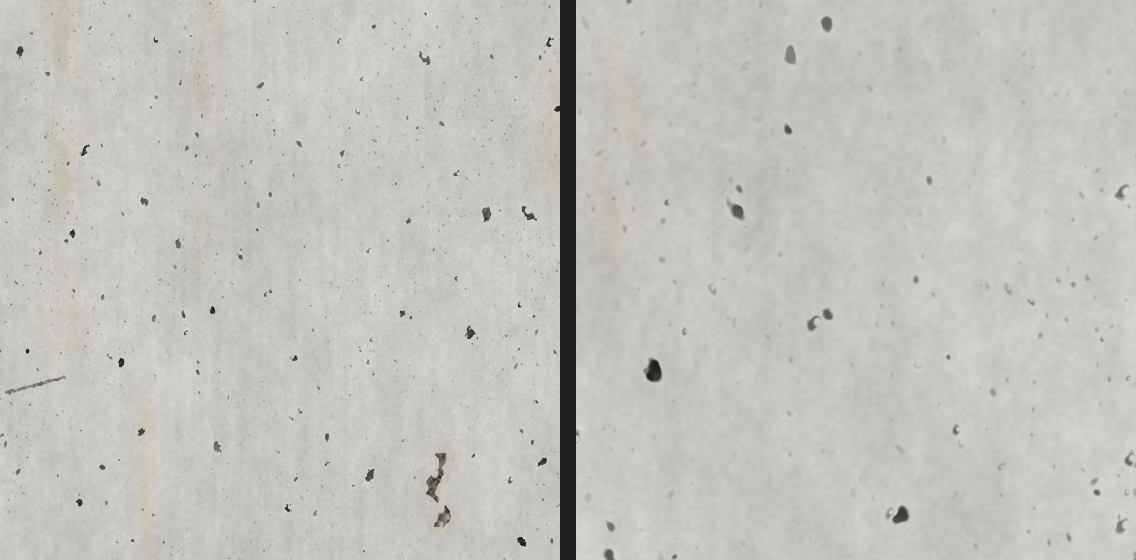
Left: the whole. Right: its middle third, enlarged.
Reproduce this texture procedurally as a Shadertoy shader.

```glsl
// Weathered concrete wall: pale mottled grey with fine grain and faint stains.
// Hashed cells scatter dark air pits in three sizes, some of them crescents;
// a thin scratch and a broken vertical gouge are drawn with distance functions.

float hash(vec2 p) {
    uvec2 q = uvec2(ivec2(floor(p))) * uvec2(1597u, 3812u) + uvec2(719u, 173u);
    uint n = q.x * 747796u ^ q.y * 289133u;
    n = (n ^ (n >> 15u)) * 2246822u + 40503u;
    n = (n ^ (n >> 13u)) * 326648u + 7919u;
    n = (n ^ (n >> 16u)) * 73244475u;
    n ^= n >> 15u;
    return float(n & 65535u) / 65535.0;
}

float noise(vec2 p) {
    vec2 i = floor(p), f = fract(p);
    f = f * f * (3.0 - 2.0 * f);
    return mix(mix(hash(i), hash(i + vec2(1, 0)), f.x),
               mix(hash(i + vec2(0, 1)), hash(i + vec2(1, 1)), f.x), f.y);
}

float fbm(vec2 p) {
    float sum = 0.0, amp = 0.53;
    for (int i = 0; i < 4; i++) {
        sum += amp * noise(p);
        p = mat2(0.8, 0.6, -0.6, 0.8) * p * 2.1 + 17.0;
        amp *= 0.5;
    }
    return sum;
}

// x: darkness of the pits, y: pale rim around them
vec2 pits(vec2 uv, float cells, float density, float rMin, float rMax, float soft, float seed) {
    vec2 home = floor(uv * cells), result = vec2(0);
    float wobble = noise(uv * 260.0 + seed) - 0.5;
    for (int j = -1; j <= 1; j++)
    for (int i = -1; i <= 1; i++) {
        vec2 cell = home + vec2(i, j);
        vec2 key = cell + seed;
        if (hash(key) > density) continue;
        vec2 center = (cell + vec2(hash(key + 131.0), hash(key + 257.0))) / cells;
        float size = hash(key + 389.0), kind = hash(key + 521.0);
        float r = mix(rMin, rMax, size * size);
        float angle = (hash(key + 653.0) - 0.5) * 1.8;
        float c = cos(angle), s = sin(angle);
        vec2 p = mat2(c, s, -s, c) * (uv - center);
        float d = length(p * vec2(1.0, 0.85 - 0.4 * hash(key + 787.0))) - r;
        d += wobble * r * 0.9;
        float rim = smoothstep(r * 1.3 + soft, 0.0, d);
        // bite a disc out of some pits to leave a crescent
        if (kind > 0.68) d = max(d, r * 0.9 - length(p - r * vec2(0.7, 0.5)));
        float dark = smoothstep(soft, -soft, d) * mix(0.55, 1.0, hash(key + 911.0));
        result = max(result, vec2(dark, rim));
    }
    return result;
}

// Vertical run-off stain with a wandering edge
float stain(vec2 uv, float x, float width, float low, float high) {
    float offset = (uv.x - x + 0.025 * (noise(uv * vec2(6, 14)) - 0.5)) / width;
    float span = smoothstep(low, low + 0.15, uv.y) * smoothstep(high + 0.1, high, uv.y);
    return exp(-offset * offset) * span * smoothstep(0.25, 0.75, fbm(uv * vec2(30, 12)));
}

float segmentDistance(vec2 p, vec2 a, vec2 b) {
    vec2 ab = b - a;
    return length(p - a - ab * clamp(dot(p - a, ab) / dot(ab, ab), 0.0, 1.0));
}

void mainImage(out vec4 fragColor, in vec2 fragCoord) {
    vec2 uv = fragCoord / iResolution.y;
    float soft = max(0.7 / iResolution.y, 0.0011);

    // Mottled cement, faint vertical formwork streaks and grain
    float tone = 0.075 * (fbm(uv * vec2(9, 6)) - 0.5)
               + 0.055 * (fbm(uv * vec2(48, 34) + 40.0) - 0.5)
               + 0.022 * (noise(uv * vec2(110, 9) + 70.0) - 0.5)
               + 0.030 * (noise(uv * vec2(190, 150)) - 0.5)
               + 0.030 * (noise(uv * 390.0 + 9.0) - 0.5);
    vec3 color = vec3(0.789, 0.781, 0.760) + tone;

    // Warm stains and cool damp patches
    float warm = stain(uv, 0.11, 0.030, 0.30, 1.0) + stain(uv, 0.36, 0.016, 0.42, 1.0)
               + 0.8 * stain(uv, 0.26, 0.016, -0.2, 0.24) + 0.7 * stain(uv, 0.99, 0.03, 0.6, 0.85);
    color -= warm * vec3(0.018, 0.032, 0.075);
    color += smoothstep(0.5, 0.8, fbm(uv * 5.0 + 90.0)) * vec3(-0.018, -0.014, -0.003);

    // Air pits, from pinholes to large voids
    float cluster = smoothstep(0.3, 0.75, fbm(uv * vec2(11, 8) + 25.0));
    vec2 pinholes = pits(uv, 80.0, 0.34, 0.0004, 0.0017, soft, 1300.0);
    vec2 small = pits(uv, 23.0, 0.34, 0.0011, 0.0034, soft, 2700.0);
    vec2 large = pits(uv, 8.0, 0.50, 0.0036, 0.0074, soft, 4100.0);
    color += 0.018 * max(small.y, large.y) + 0.008 * pinholes.y;
    color = mix(color, vec3(0.40, 0.39, 0.36), pinholes.x * mix(0.2, 0.75, cluster));
    color = mix(color, vec3(0.24, 0.23, 0.21), small.x * 0.85);
    float floorTone = noise(uv * 210.0 + 5.0);
    color = mix(color, mix(vec3(0.09, 0.09, 0.08), vec3(0.30, 0.29, 0.26), floorTone * floorTone), large.x);

    // Slanted scratch
    float rough = noise(uv * 230.0 + 31.0);
    float scratch = segmentDistance(uv, vec2(0.013, 0.299), vec2(0.115, 0.326)) - 0.0015 - 0.0028 * rough;
    color = mix(color, vec3(0.38, 0.37, 0.34), smoothstep(soft, -soft, scratch) * mix(0.45, 1.0, rough));

    // Broken gouge with a warm halo
    float bend = 0.782 + 0.009 * sin(uv.y * 58.0 + 3.4) + 0.010 * (noise(uv * vec2(20, 75)) - 0.5);
    float gouge = max(abs(uv.x - bend) - 0.014 * noise(uv * vec2(45, 85) + 3.0), abs(uv.y - 0.125) - 0.066);
    color -= smoothstep(0.022, 0.0, gouge) * vec3(0.012, 0.022, 0.042);
    float broken = smoothstep(0.22, 0.6, noise(uv * vec2(85, 65) + 11.0));
    color = mix(color, mix(vec3(0.16, 0.15, 0.13), vec3(0.52, 0.50, 0.45), rough),
                smoothstep(soft, -soft, gouge) * broken);

    fragColor = vec4(color, 1.0);
}
```
